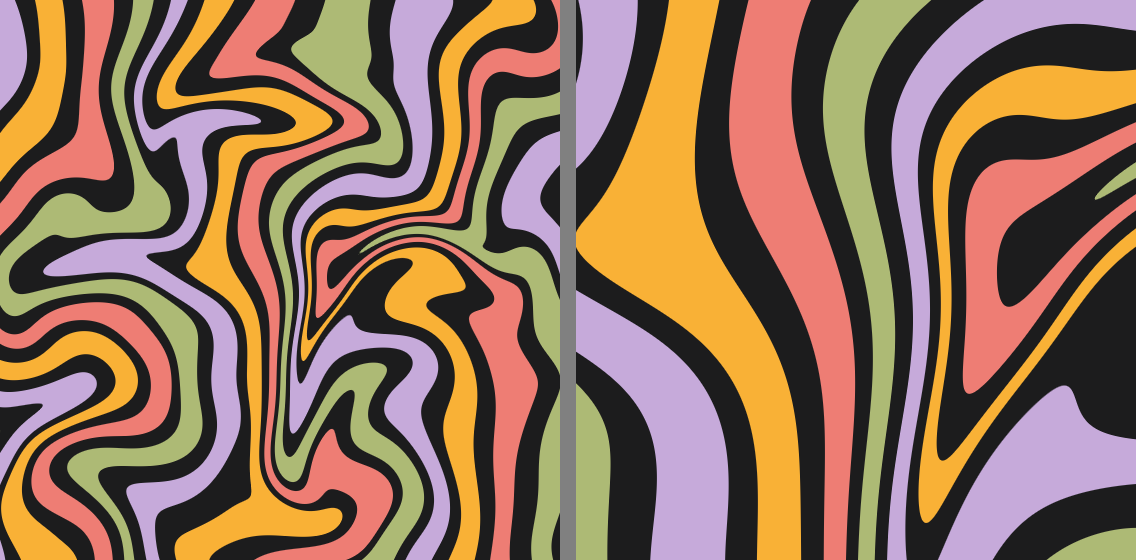
Left, the full canvas; right, a detail of the centre.
Give the GLSL for this background, as a Shadertoy shader.

```glsl
vec3 hash3(vec2 cell) {
    vec3 k = vec3(dot(cell, vec2(127.1, 311.7)),
                  dot(cell, vec2(269.5, 183.3)),
                  dot(cell, vec2(419.2, 371.9)));
    return fract(sin(k + 4.7) * 43758.55);
}

// Rotation that fades away from the centre, so bands stretch without tearing
vec2 twirl(vec2 p, vec2 centre, float angle, float radius) {
    vec2 d = p - centre;
    float a = angle * exp(-dot(d, d) / (radius * radius));
    float c = cos(a), s = sin(a);
    return centre + mat2(c, s, -s, c) * d;
}

vec2 liquify(vec2 p) {
    // Small ripples along the edges
    p.x += 0.005 * sin(27.0 * p.y + 3.0 * sin(9.0 * p.x));
    p.y += 0.006 * sin(23.0 * p.x + 2.0 * sin(11.0 * p.y));

    // One whirl per jittered cell
    for (int i = 0; i < 16; i++) {
        vec2 cell = vec2(i % 4, i / 4);
        vec3 h = hash3(cell);
        vec2 centre = (cell + 0.15 + 0.7 * h.xy) / 4.0;
        float radius = mix(0.11, 0.18, fract(h.x * 7.0 + h.y));
        p = twirl(p, centre, mix(-2.3, 2.3, h.z), radius);
    }

    // Broad meanders, with pointed bends from the folded sine
    p.x += 0.045 * asin(0.93 * sin(11.0 * p.y + 1.3));
    p.y += 0.050 * sin(8.0 * p.x + 0.6);
    p.x += 0.040 * sin(6.0 * p.y + 4.0);
    return p;
}

vec3 bandColor(float index) {
    float k = mod(index, 4.0);
    if (k < 0.5) return vec3(0.975, 0.695, 0.21);
    if (k < 1.5) return vec3(0.935, 0.49, 0.455);
    if (k < 2.5) return vec3(0.68, 0.73, 0.46);
    return vec3(0.775, 0.665, 0.855);
}

void mainImage(out vec4 fragColor, in vec2 fragCoord) {
    vec2 uv = fragCoord / iResolution.y;
    vec2 p = liquify(uv);

    // Band coordinate with uneven spacing
    float s = 10.8 * p.x + 0.22 * sin(13.0 * p.y + 5.0 * p.x);
    float halfWidth = 0.3 + 0.065 * sin(9.0 * uv.x + 2.0) * sin(8.0 * uv.y + 1.0)
                    + 0.04 * sin(17.0 * p.y + 2.4 * floor(s));

    // Coloured bands on black, softened over one pixel
    float pixel = max(length(vec2(dFdx(s), dFdy(s))), 1e-5);
    float edge = abs(fract(s) - 0.5) - halfWidth;
    float cover = clamp(0.5 - edge / pixel, 0.0, 1.0);
    vec3 color = mix(vec3(0.11, 0.11, 0.115), bandColor(floor(s)), cover);
    fragColor = vec4(color, 1.0);
}
```
